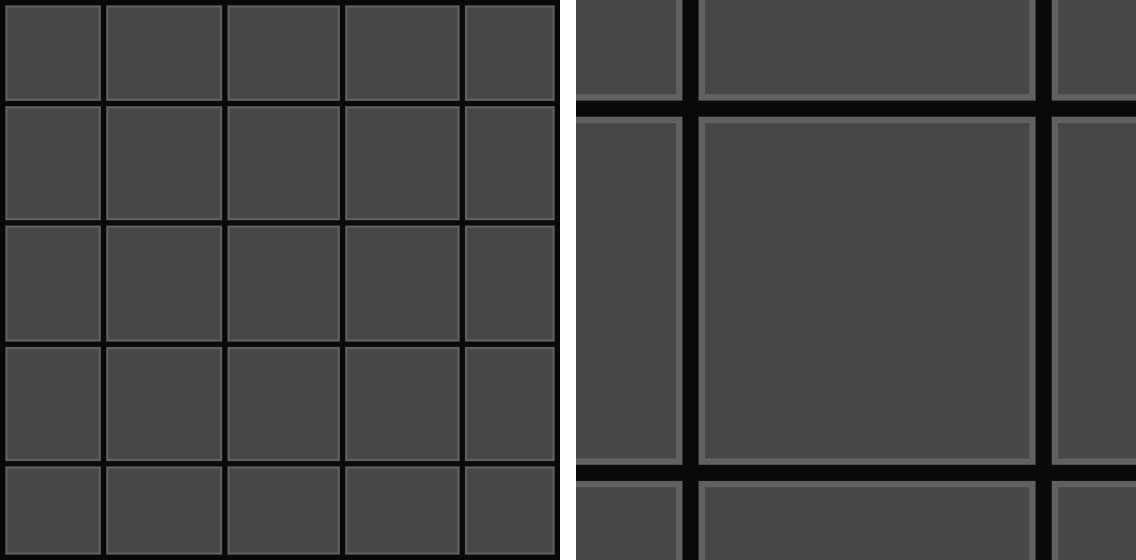
Left, the full canvas; right, a detail of the centre.
Give the GLSL for this pattern, as a Shadertoy shader.

```glsl
// Flat grey tiles, five by five and slightly uneven, with pale rims and black seams.
#define SEAMS_X vec4(0.1849, 0.4015, 0.6117, 0.8255)
#define SEAMS_Y vec4(0.1719, 0.3852, 0.6020, 0.8151)
#define SEAM_HALF_WIDTH 0.0048
#define RIM_WIDTH 0.0038
#define TILE_COLOR vec3(0.28)
#define RIM_COLOR vec3(0.38)
#define SEAM_COLOR vec3(0.035)

// Distance along one axis to the nearest inner seam or border seam.
float seamDistance(float p, vec4 seams) {
    vec4 inner = abs(p - seams);
    float border = min(p, 1.0 - p) - SEAM_HALF_WIDTH;
    float nearest = min(min(inner.x, inner.y), min(inner.z, inner.w));
    return min(nearest, max(border, 0.0));
}

void mainImage(out vec4 fragColor, in vec2 fragCoord) {
    vec2 uv = fragCoord / iResolution.xy;
    float aa = 0.75 / min(iResolution.x, iResolution.y);

    // Depth inside the tile, negative within a seam
    float depth = min(seamDistance(uv.x, SEAMS_X),
                      seamDistance(uv.y, SEAMS_Y)) - SEAM_HALF_WIDTH;

    // Pale rim around the face, then the dark seam over both
    float face = smoothstep(-aa, aa, depth - RIM_WIDTH);
    float tile = smoothstep(-aa, aa, depth);
    vec3 color = mix(RIM_COLOR, TILE_COLOR, face);
    color = mix(SEAM_COLOR, color, tile);

    fragColor = vec4(color, 1.0);
}
```
